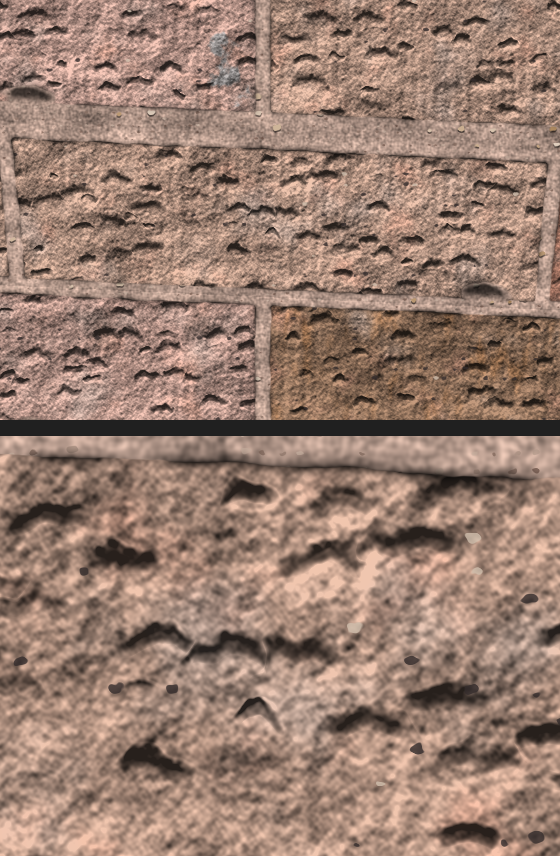
Top, the full canvas; bottom, a detail of the centre.
Give the GLSL for this texture, as a WebGL 1 fragment shader.

```glsl
precision highp float;
uniform vec2 u_resolution;

vec2 hash2(vec2 p) {
  return fract(sin(vec2(dot(p, vec2(127.1, 311.7)), dot(p, vec2(269.5, 183.3)))) * 43758.5);
}

// Gradient noise
float corner(vec2 cell, vec2 offset) {
  return dot(hash2(cell) * 2.0 - 1.0, offset);
}

float noise(vec2 p) {
  vec2 i = floor(p), f = fract(p), e = vec2(1.0, 0.0);
  vec2 w = f * f * f * (f * (f * 6.0 - 15.0) + 10.0);
  return mix(mix(corner(i, f), corner(i + e.xy, f - e.xy), w.x),
             mix(corner(i + e.yx, f - e.yx), corner(i + 1.0, f - 1.0), w.x), w.y);
}

float fbm(vec2 p) {
  float sum = 0.0, amp = 0.8;
  for (int i = 0; i < 5; i++) {
    sum += amp * noise(p);
    p = mat2(1.6, 1.2, -1.2, 1.6) * p + 5.3;
    amp *= 0.5;
  }
  return sum;
}

// Gouged hollows: steep at the upper lip, shallow below
float gouges(vec2 p) {
  p += 0.016 * vec2(noise(p * 32.0), noise(p * 32.0 + 9.0));
  p += 0.006 * vec2(noise(p * 80.0), noise(p * 80.0 + 9.0));
  vec2 q = p * vec2(12.0, 17.0);
  float depth = 0.0;
  for (int j = -1; j <= 1; j++) {
    for (int i = -1; i <= 1; i++) {
      vec2 cell = floor(q) + vec2(float(i), float(j));
      vec2 kind = hash2(cell + 7.0);
      vec2 d = (q - cell - 0.1 - 0.8 * hash2(cell)) / (vec2(1.1, 0.95) * (0.2 + 0.35 * kind.x));
      float bowl = smoothstep(1.0, 0.5, length(d)) * smoothstep(-1.1, 0.6, d.y);
      depth = max(depth, bowl * smoothstep(0.05, 0.6, kind.y));
    }
  }
  return depth;
}

// Height of a brick face: rough clay, vertical combing, gouges
float brickHeight(vec2 p, float hollow) {
  float comb = sin(p.x * 240.0 + 2.0 * noise(p * 9.0)) * smoothstep(-0.25, 0.25, noise(p * 6.0));
  comb *= 1.0 + 1.5 * noise(p * vec2(40.0, 110.0));
  return 0.025 * fbm(p * 15.0) + 0.0035 * noise(p * 110.0) + 0.0017 * comb - 0.011 * hollow;
}

// Scattered stones: x is coverage, y a random shade
vec2 stones(vec2 p, float scale, float density) {
  vec2 q = p * scale, cell = floor(q), rnd = hash2(cell), kind = hash2(cell + 31.0);
  vec2 d = (fract(q) - 0.35 - 0.3 * rnd) * vec2(1.0, 1.5) + 0.2 * noise(q * 3.0);
  float radius = 0.1 + 0.2 * rnd.y, blur = scale / u_resolution.y;
  float cover = smoothstep(radius + blur, radius - blur, length(d));
  return vec2(cover * step(kind.x, density), kind.y);
}

void main() {
  vec2 p = gl_FragCoord.xy / u_resolution.y;
  float px = 1.0 / u_resolution.y;

  // Sagging courses, alternately shifted by half a brick
  float v = 1.0 - p.y - 0.045 * p.x;
  float row = floor((v - 0.284) / 0.395);
  float odd = mod(row, 2.0);
  float dv = v - (0.4815 + 0.395 * row + 0.0125 * cos(3.1416 * row));
  float x = 0.66 + (p.x - 0.66) * (1.0 + (1.0 - odd) * 0.15 * dv);
  float u = (x - 0.026 - 0.6 * odd) / 1.28;
  float column = floor(u);
  float du = (fract(u) - 0.5) * 1.28;

  // Ragged outline with a chip in the lower edge
  vec2 box = abs(vec2(du, dv)) - vec2(0.614, 0.158);
  float edge = length(max(box, 0.0)) + min(max(box.x, box.y), 0.0) - 0.008;
  edge += 0.006 * fbm(p * 13.0);
  vec2 chipPos = vec2(du - 0.5 * cos(1.4 * column), dv - 0.158) / vec2(0.06, 0.03);
  float chip = 1.0 - length(chipPos + 0.5 * noise(p * 30.0));
  edge = max(edge, chip * 0.02);
  float brickMask = smoothstep(px, -px, edge);

  // Clay colour varies from brick to brick
  vec2 q = p + vec2(column, row) * 3.7;
  vec3 clay = mix(vec3(0.61, 0.50, 0.44), vec3(0.63, 0.51, 0.47), odd * clamp(-column, 0.0, 1.0));
  float ochre = step(0.5, row) * step(-0.5, column);
  clay = mix(clay, vec3(0.49, 0.385, 0.31), ochre);
  clay = mix(clay, vec3(0.55, 0.39, 0.33), (1.0 - odd) * step(0.5, column));
  clay = mix(clay, vec3(0.67, 0.49, 0.42), 0.5 * smoothstep(0.05, 0.5, fbm(q * 10.0 + 4.0)));
  clay = mix(clay, vec3(0.57, 0.51, 0.48), 0.6 * smoothstep(0.0, 0.5, fbm(q * 7.0 + 17.0)));
  clay = mix(clay, vec3(0.54, 0.37, 0.23), 0.5 * ochre * smoothstep(0.0, 0.5, fbm(q * vec2(24.0, 9.0))));
  float flake = 0.5 + 1.3 * fbm(p * 15.0) - 0.6 * length((p - vec2(0.55, 0.82)) / vec2(0.05, 0.10));
  clay = mix(clay, vec3(0.43, 0.46, 0.47), 0.7 * smoothstep(0.1, 0.35, flake));

  // Light from above on the relief, with shade inside the hollows
  float e = 0.003, hollow = gouges(q);
  float h = brickHeight(q, hollow);
  float slopeUp = (h - brickHeight(q + vec2(0.0, e), gouges(q + vec2(0.0, e)))) / e;
  float slopeSide = (h - brickHeight(q - vec2(e, 0.0), gouges(q - vec2(e, 0.0)))) / e;
  float shade = clamp(hollow - gouges(q + vec2(0.0, 0.014)), 0.0, 1.0);
  float light = 1.06 + 0.4 * slopeUp + 0.22 * slopeSide + 6.0 * h;
  light += 0.45 * fbm(q * 5.0 + 2.0) + 0.25 * noise(q * 160.0);
  clay *= clamp(light * (1.0 - 0.65 * shade), 0.25, 1.55);
  vec2 grit = stones(q, 42.0, 0.05);
  clay = mix(clay, mix(vec3(0.2, 0.17, 0.17), vec3(0.82, 0.75, 0.68), step(0.85, grit.y)), 0.8 * grit.x);

  // Sandy mortar with pebbles, rising to a pale lower lip
  float tone = 0.98 + 0.4 * noise(p * 150.0) + 0.4 * noise(p * 75.0) + 0.45 * fbm(p * vec2(8.0, 16.0));
  tone += 0.14 * smoothstep(-0.21, -0.18, dv) - 0.14 * smoothstep(0.16, 0.19, dv);
  vec3 mortar = vec3(0.66, 0.56, 0.51) * tone;
  vec2 sand = stones(p, 65.0, 0.5);
  mortar = mix(mortar, mix(vec3(0.36, 0.26, 0.22), vec3(0.88, 0.79, 0.72), sand.y), 0.65 * sand.x);
  vec2 pebble = stones(p + 0.4, 27.0, 0.14);
  mortar *= 1.0 - 0.5 * stones(p + vec2(0.4, 0.404), 27.0, 0.14).x;
  mortar = mix(mortar, mix(vec3(0.70, 0.55, 0.38), vec3(0.88, 0.81, 0.74), pebble.y), pebble.x);
  mortar *= 1.0 - 0.7 * smoothstep(0.0, 0.35, chip) * smoothstep(0.5, -0.4, chipPos.y);

  // Broken shadow line, deepest under the overhanging mortar
  float gap = exp(-abs(edge) / 0.0045) * smoothstep(-0.35, 0.2, noise(p * 18.0));
  vec3 color = mix(mortar, clay, brickMask);
  color *= 1.0 - gap * mix(0.75, 0.5, smoothstep(-0.15, -0.1, dv));
  gl_FragColor = vec4(color, 1.0);
}
```
